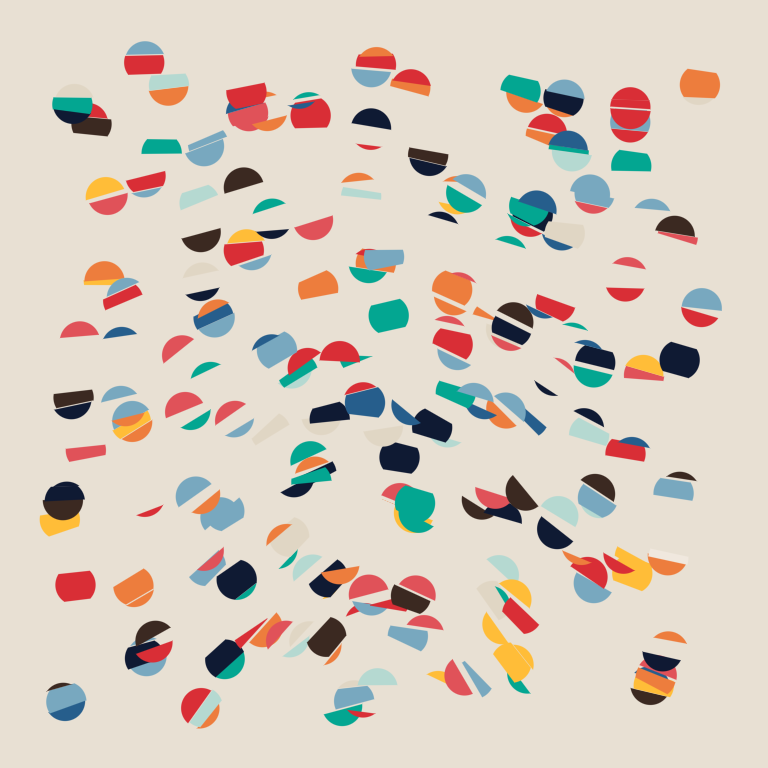
Give the GLSL for this pattern, as a WebGL 1 fragment shader.

```glsl
precision highp float;

uniform vec2 u_resolution;

const float CELLS = 13.0;      // discs per side
const float MARGIN = 0.08;     // empty border around the disc centers
const float RADIUS = 0.0262;   // disc radius
const float DISC_CHANCE = 0.87;
const float SLICE_CHANCE = 0.57;
const vec3 PAPER = vec3(0.910, 0.878, 0.827);

float hash(vec2 cell, float seed) {
  vec3 p = fract(vec3(cell.xyx + seed * 7.31) * vec3(0.1031, 0.1130, 0.0973));
  p += dot(p, p.yzx + 33.33 + seed);
  return fract((p.x + p.y) * p.z);
}

float signedHash(vec2 cell, float seed) {
  return 2.0 * hash(cell, seed) - 1.0;
}

mat2 rotation(float angle) {
  float c = cos(angle), s = sin(angle);
  return mat2(c, -s, s, c);
}

// Weighted choice from the ink palette
vec3 inkColor(float pick) {
  if (pick < 0.11) return vec3(0.85, 0.18, 0.21);  // red
  if (pick < 0.22) return vec3(0.88, 0.32, 0.35);  // coral
  if (pick < 0.33) return vec3(0.93, 0.49, 0.24);  // orange
  if (pick < 0.46) return vec3(0.01, 0.65, 0.57);  // teal
  if (pick < 0.56) return vec3(0.47, 0.66, 0.75);  // sky
  if (pick < 0.64) return vec3(0.71, 0.85, 0.82);  // mint
  if (pick < 0.70) return vec3(0.15, 0.37, 0.55);  // blue
  if (pick < 0.79) return vec3(0.06, 0.10, 0.20);  // navy
  if (pick < 0.88) return vec3(1.00, 0.74, 0.22);  // yellow
  if (pick < 0.94) return vec3(0.23, 0.16, 0.13);  // brown
  if (pick < 0.98) return vec3(0.88, 0.84, 0.77);  // sand
  return vec3(0.94, 0.91, 0.87);                   // chalk
}

// Arched flow: level at the top, steep on both sides of the lower middle
float flowAngle(vec2 p) {
  float d = (p.x - 0.49) / 0.17;
  return -0.95 * (1.06 - p.y) * d * exp(0.5 - 0.5 * d * d);
}

// How far slices drift apart: strongest in the lower middle
float shatter(vec2 p) {
  vec2 d = (p - vec2(0.54, 0.38)) / vec2(0.24, 0.36);
  return exp(-dot(d, d));
}

// Straight cut across a disc; negative below the line
float cutLine(vec2 p, float height, float tilt) {
  return (p.y - height - tilt * p.x) / sqrt(1.0 + tilt * tilt);
}

// Height and tilt of a numbered cut; the outer cuts clear the disc
vec2 cutShape(vec2 cell, float index, float chaos) {
  float inner = step(0.5, index) * step(index, 2.5);
  float height = (index - 1.5) * 0.72 + 0.42 * signedHash(cell, 10.0 + index);
  float tilt = (0.10 + 0.22 * chaos) * signedHash(cell, 20.0 + index);
  vec2 outer = vec2((index - 1.5) * 2.0 * RADIUS, 0.0);
  return mix(outer, vec2(height * RADIUS, tilt), inner);
}

float sliceDistance(vec2 p, vec2 lower, vec2 upper) {
  float band = max(-cutLine(p, lower.x, lower.y), cutLine(p, upper.x, upper.y));
  return max(length(p) - RADIUS, band);
}

// Paints the slices of one disc over the color below
vec3 paintDisc(vec3 color, vec2 p, vec2 cell, float blur) {
  float size = (1.0 - 2.0 * MARGIN) / CELLS;
  vec2 jitter = vec2(hash(cell, 1.0), hash(cell, 2.0));
  vec2 center = MARGIN + (cell + jitter) * size;
  float chaos = shatter(center);
  float angle = flowAngle(center) + 0.16 * signedHash(cell, 3.0);
  vec2 local = rotation(angle) * (p - center);

  for (int i = 0; i < 3; i++) {
    float k = float(i);
    vec2 drift = vec2(signedHash(cell, 30.0 + k), signedHash(cell, 40.0 + k));
    drift *= RADIUS * vec2(0.12 + 0.85 * chaos, 0.05 + 0.45 * chaos);
    vec2 lower = cutShape(cell, k, chaos);
    vec2 upper = cutShape(cell, k + 1.0, chaos);
    float d = sliceDistance(local - drift, lower, upper);
    float shown = step(hash(cell, 50.0 + k), SLICE_CHANCE);
    float cover = shown * (1.0 - smoothstep(-blur, blur, d));
    color = mix(color, inkColor(hash(cell, 60.0 + k)), cover);
  }
  return color;
}

void main() {
  float shortSide = min(u_resolution.x, u_resolution.y);
  vec2 p = (gl_FragCoord.xy - 0.5 * u_resolution) / shortSide + 0.5;
  float blur = 0.75 / shortSide;
  vec2 home = floor((p - MARGIN) / (1.0 - 2.0 * MARGIN) * CELLS);
  vec3 color = PAPER;

  // Discs reach at most one cell beyond their own
  for (int y = -1; y <= 1; y++) {
    for (int x = -1; x <= 1; x++) {
      vec2 cell = home + vec2(float(x), float(y));
      bool inside = all(greaterThanEqual(cell, vec2(0.0))) &&
                    all(lessThan(cell, vec2(CELLS)));
      if (inside && hash(cell, 4.0) < DISC_CHANCE) {
        color = paintDisc(color, p, cell, blur);
      }
    }
  }
  gl_FragColor = vec4(color, 1.0);
}
```
